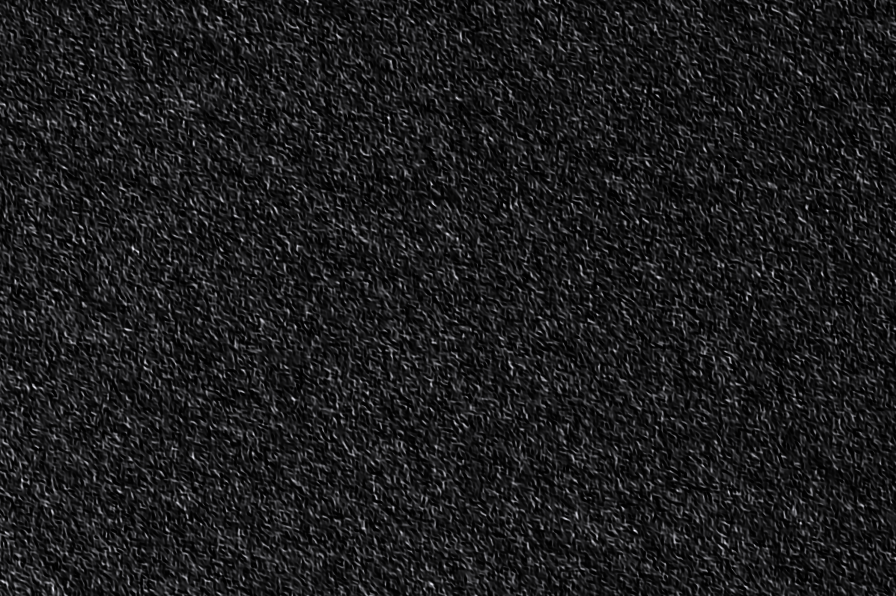
Give the GLSL for this texture, as a WebGL 2 fragment shader.

```glsl
#version 300 es
precision highp float;
// Black grained surface: fine, slanted specks with a trace of diagonal clumps.
// Both layers sum jittered oriented wavelets, scaled to unit variance;
// a soft tone curve turns the total into deep black pits and grey glints.

uniform vec2 u_resolution;
out vec4 fragColor;

const float GRAIN_CELLS = 200.0;            // grain cells per canvas height
const float CLUMP_CELLS = 38.0;             // clump cells per canvas height
const vec2 GRAIN_SIGMA = vec2(0.66, 0.43);  // along, across, in cells
const vec2 CLUMP_SIGMA = vec2(0.85, 0.45);
const float RIPPLE = 1.25;                  // wave number across a wavelet
const float GRAIN_ANGLE = -0.95;
const float CLUMP_ANGLE = -0.65;
const float ANGLE_SPREAD = 1.5;
const float GRAIN_WEIGHT = 0.98;
const float CLUMP_WEIGHT = 0.17;
const float SIDE_LIGHT = 0.28;              // brightening towards the left
const float LOW_LIGHT = 0.12;               // brightening towards the bottom
const float TONE_GAIN = 0.145;
const float TONE_KNEE = 0.60;
const float TONE_START = -0.25;
const float GLINT = 0.55;                   // extra lift of the brightest specks
const vec3 TINT = vec3(0.99, 0.99, 1.03);

// Integer hash giving three values from 0 to 1 for a cell.
vec3 hash3(ivec2 cell, int seed) {
    uvec3 v = uvec3(ivec3(cell, seed)) * 1664525u + 1013904223u;
    v.x += v.y * v.z;
    v.y += v.z * v.x;
    v.z += v.x * v.y;
    v ^= v >> 16u;
    v.x += v.y * v.z;
    v.y += v.z * v.x;
    v.z += v.x * v.y;
    return vec3(v >> 8u) / 16777216.0;
}

// Unit-variance field of oriented wavelets with random height and phase.
float waveletField(vec2 p, vec2 sigma, float angle, int seed) {
    ivec2 base = ivec2(floor(p));
    float total = 0.0;
    float power = 0.0;
    for (int y = -2; y <= 2; y++) {
        for (int x = -2; x <= 2; x++) {
            ivec2 cell = base + ivec2(x, y);
            vec3 place = hash3(cell, seed);
            vec3 trait = hash3(cell, seed + 1);
            float turn = angle + (place.z - 0.5) * ANGLE_SPREAD;
            vec2 axis = vec2(cos(turn), sin(turn));
            vec2 d = p - vec2(cell) - place.xy;
            vec2 q = vec2(dot(d, axis), dot(d, vec2(-axis.y, axis.x))) / sigma;
            float envelope = exp(-0.5 * dot(q, q));
            float height = (trait.x + trait.y - 1.0) * sqrt(12.0);
            total += height * envelope * cos(RIPPLE * q.y + 6.2832 * trait.z);
            power += envelope * envelope;
        }
    }
    return total / sqrt(power + 0.002);
}

// Smooth ramp that rests near black and rises faster for high relief.
float toneCurve(float relief) {
    float t = (relief - TONE_START) / TONE_KNEE;
    float tone = TONE_GAIN * TONE_KNEE * log(1.0 + exp(t));
    return tone * (1.0 + GLINT * tone);
}

void main() {
    vec2 uv = gl_FragCoord.xy / u_resolution;
    vec2 p = gl_FragCoord.xy / u_resolution.y;

    // Fine grain over broader clumps
    float grain = waveletField(p * GRAIN_CELLS, GRAIN_SIGMA, GRAIN_ANGLE, 11);
    float clump = waveletField(p * CLUMP_CELLS, CLUMP_SIGMA, CLUMP_ANGLE, 37);
    float relief = GRAIN_WEIGHT * grain + CLUMP_WEIGHT * clump;

    // Slow falloff of light across the sheet
    relief += SIDE_LIGHT * (0.5 - uv.x) + LOW_LIGHT * (0.5 - uv.y);

    fragColor = vec4(clamp(toneCurve(relief) * TINT, 0.0, 1.0), 1.0);
}
```
